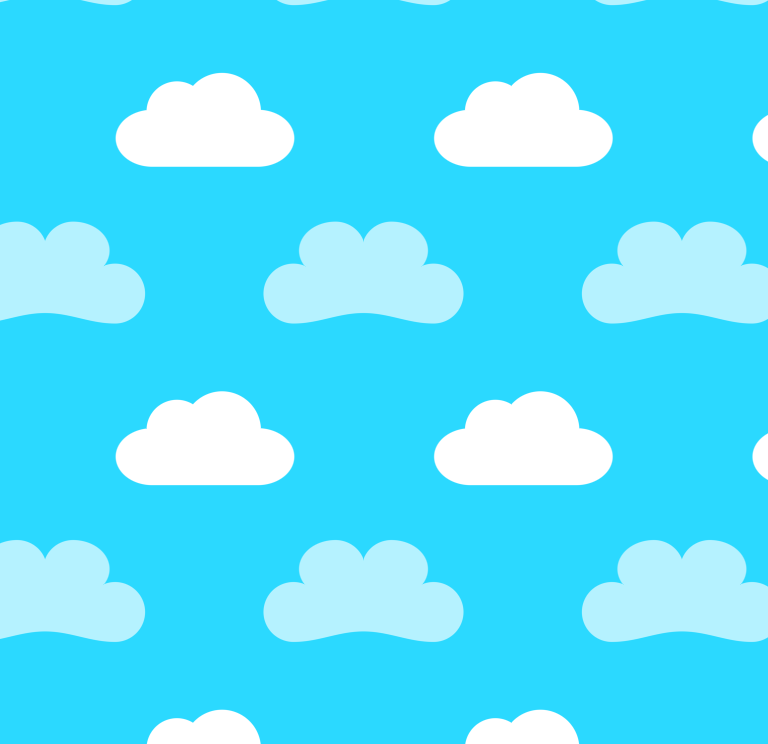
Give the GLSL for this pattern, as a Shadertoy shader.

```glsl
// Staggered rows of white and pale blue clouds on a bright sky.

const float TILES_ACROSS = 2.412;   // repeats over the canvas width
const float TILE = 100.0;           // cloud measures are in hundredths of a tile
const vec3 SKY = vec3(0.17, 0.85, 1.0);
const vec3 PALE = vec3(0.71, 0.95, 1.0);
const vec3 WHITE = vec3(1.0);

float circle(vec2 p, float radius) {
    return length(p) - radius;
}

float ellipse(vec2 p, vec2 radii) {
    return (length(p / radii) - 1.0) * min(radii.x, radii.y);
}

float box(vec2 p, vec2 halfSize) {
    vec2 d = abs(p) - halfSize;
    return length(max(d, 0.0)) + min(max(d.x, d.y), 0.0);
}

// Offset from the nearest copy of a repeated centre
vec2 repeatAround(vec2 p, vec2 centre) {
    return mod(p - centre + 0.5 * TILE, TILE) - 0.5 * TILE;
}

// Flat base with rounded ends and two unequal bumps
float flatCloud(vec2 p) {
    vec2 endRadii = vec2(11.45, 8.95);
    float endX = 16.6;
    float d = box(p, vec2(endX, endRadii.y));
    d = min(d, ellipse(vec2(abs(p.x) - endX, p.y), endRadii));
    d = min(d, circle(p - vec2(-8.8, 8.3), 9.57));
    return min(d, circle(p - vec2(5.35, 8.3), 12.23));
}

// Mirrored cloud with four lobes and an arched underside
float archedCloud(vec2 p) {
    float x = abs(p.x);
    float lobeX = 22.0, lobeRadius = 9.41;
    float archHeight = 3.3;
    float arch = archHeight * (0.5 + 0.5 * cos(3.14159 * min(x / lobeX, 1.0)));
    float body = max(x - lobeX, max(p.y - 8.47, arch - lobeRadius - p.y));
    float d = min(body, circle(vec2(x - lobeX, p.y), lobeRadius));

    // Upper lobes are wider on their outer side
    vec2 top = vec2(x, p.y) - vec2(8.8, 13.5);
    float topWidth = top.x > 0.0 ? 11.45 : 9.35;
    d = min(d, ellipse(top, vec2(topWidth, 9.1)));

    // Core closes the gap between the upper lobes
    return min(d, circle(p - vec2(0.0, 9.7), 5.6));
}

vec3 paint(vec3 under, vec3 ink, float dist, float pixel) {
    return mix(under, ink, smoothstep(0.7, -0.7, dist / pixel));
}

void mainImage(out vec4 fragColor, in vec2 fragCoord) {
    // The pattern is anchored to the top left corner, y up
    float pixel = TILES_ACROSS * TILE / iResolution.x;
    vec2 p = (fragCoord - vec2(0.0, iResolution.y)) * pixel;

    float pale = archedCloud(repeatAround(p, vec2(14.16, -92.2)));
    float white = flatCloud(repeatAround(p, vec2(64.38, -43.42)));

    vec3 colour = paint(SKY, PALE, pale, pixel);
    colour = paint(colour, WHITE, white, pixel);
    fragColor = vec4(colour, 1.0);
}
```
